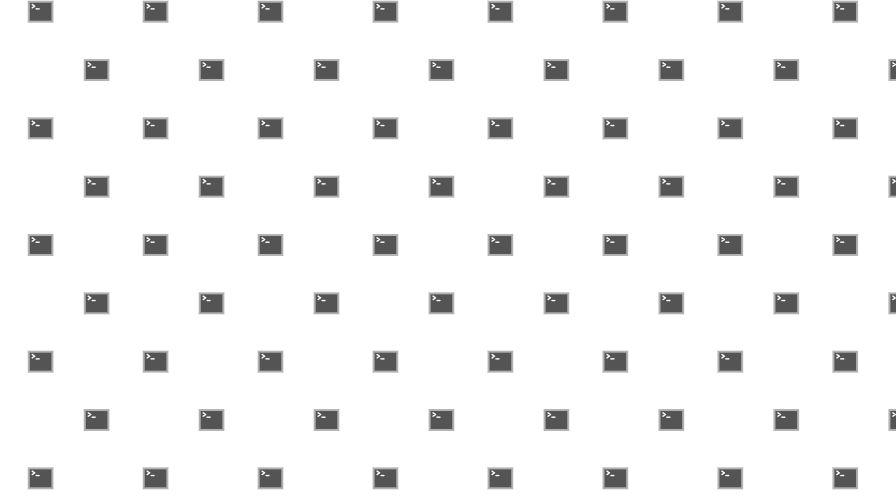
A Shadertoy shader for this pattern:

```glsl
// Staggered rows of small grey terminal-window icons on white.

// Layout, in units of 1/432 of the canvas height
const float UNITS_HIGH = 432.0;
const vec2 PERIOD = vec2(98.53, 100.0);
const vec2 MAIN_CENTER = vec2(34.8, 22.0);
const vec2 STAGGER = vec2(48.0, 50.0);

// Icon, measured from its center
const vec2 ICON_HALF = vec2(11.0, 9.4);
const float FRAME_WIDTH = 1.7;
const float STROKE_HALF = 0.6;
const vec2 PROMPT_TIP = vec2(-5.1, 4.7);
const vec2 PROMPT_ARM = vec2(-2.0, 1.4);
const vec2 CURSOR_START = vec2(-3.7, 2.4);
const vec2 CURSOR_END = vec2(-1.4, 2.4);

const vec3 PAPER = vec3(1.0);
const vec3 FRAME = vec3(0.70);
const vec3 SCREEN = vec3(0.33);
const vec3 GLYPH = vec3(1.0);

float boxDistance(vec2 p, vec2 halfSize) {
    vec2 d = abs(p) - halfSize;
    return length(max(d, 0.0)) + min(max(d.x, d.y), 0.0);
}

float segmentDistance(vec2 p, vec2 a, vec2 b) {
    vec2 pa = p - a, ba = b - a;
    return length(pa - ba * clamp(dot(pa, ba) / dot(ba, ba), 0.0, 1.0));
}

// Smooth coverage of a shape across one pixel
float coverage(float dist, float pixel) {
    return clamp(0.5 - dist / pixel, 0.0, 1.0);
}

// Position relative to the nearest lattice center
vec2 repeatAround(vec2 p, vec2 center) {
    return mod(p - center + 0.5 * PERIOD, PERIOD) - 0.5 * PERIOD;
}

vec3 drawIcon(vec3 color, vec2 p, float pixel) {
    // Frame and screen
    color = mix(color, FRAME, coverage(boxDistance(p, ICON_HALF), pixel));
    color = mix(color, SCREEN, coverage(boxDistance(p, ICON_HALF - FRAME_WIDTH), pixel));

    // Prompt chevron, mirrored about its tip, and cursor dash
    vec2 q = p - PROMPT_TIP;
    float chevron = segmentDistance(vec2(q.x, abs(q.y)), vec2(0.0), PROMPT_ARM);
    float cursor = segmentDistance(p, CURSOR_START, CURSOR_END);
    float glyph = min(chevron, cursor) - STROKE_HALF;
    return mix(color, GLYPH, coverage(glyph, pixel));
}

void mainImage(out vec4 fragColor, in vec2 fragCoord) {
    float pixel = UNITS_HIGH / iResolution.y;
    vec2 p = fragCoord * pixel;

    // Two interleaved lattices
    vec3 color = PAPER;
    for (int i = 0; i < 2; i++) {
        vec2 center = MAIN_CENTER + float(i) * STAGGER;
        color = drawIcon(color, repeatAround(p, center), pixel);
    }
    fragColor = vec4(color, 1.0);
}
```
